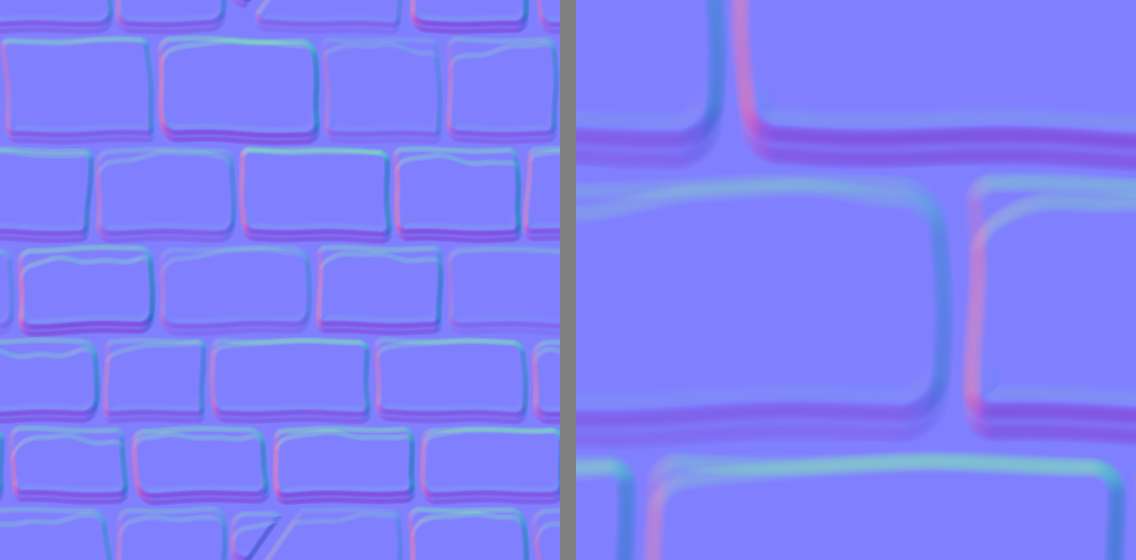
Left: the whole. Right: its middle third, enlarged.
Write a WebGL 2 fragment shader that draws this texture map.

```glsl
#version 300 es
precision highp float;
// Tangent-space normal map of a tiling wall: six rows of four worn bricks.
// Each brick is a warped rounded box with a raised face on a wider base;
// the summed height field is differentiated and encoded as colour.

uniform vec2 u_resolution;
out vec4 fragColor;

const float TAU = 6.2831853;
const int ROWS = 6;
const int PER_ROW = 4;
const float BEVEL = 0.0068;     // half width of a bevel line
const float RELIEF = 0.00112;   // height scale of the slopes
const float BASE_STEP = 0.0118; // base showing below each face
const float EPS = 0.0012;

// Mortar lines from the top down, and the upright joints of each row
const float bedLine[7] = float[7](0.9375, 0.741, 0.565, 0.400, 0.242, 0.098, -0.0625);
const vec4 joints[6] = vec4[6](
  vec4(0.003, 0.279, 0.575, 0.793), vec4(0.168, 0.425, 0.701, 0.934),
  vec4(0.029, 0.280, 0.561, 0.796), vec4(0.182, 0.371, 0.666, 0.946),
  vec4(0.015, 0.231, 0.485, 0.745), vec4(0.202, 0.411, 0.724, 0.951));

// Prominence and sideways lean of the bricks in each row
const vec4 prominence[6] = vec4[6](
  vec4(0.70, 1.15, 0.45, 0.75), vec4(0.70, 1.05, 1.15, 0.90),
  vec4(1.20, 0.55, 1.00, 0.35), vec4(0.75, 0.85, 0.85, 1.00),
  vec4(1.00, 1.10, 1.20, 0.95), vec4(0.75, 0.45, 1.15, 0.75));
const vec4 lean[6] = vec4[6](
  vec4(0.06, 0.04, 0.03, 0.00), vec4(0.00, 0.03, 0.05, -0.05),
  vec4(0.00), vec4(0.00, 0.03, 0.03, 0.00),
  vec4(0.03, 0.13, 0.05, 0.03), vec4(0.00, 0.00, 0.05, 0.10));

// Split joint: a wedge stone fills the corner cut from one brick
const int CUT_BRICK = 21;
const vec2 CUT_POINT = vec2(0.488, 0.040);
const vec2 CUT_NORMAL = vec2(0.817, -0.577);
const float CUT_GAP = 0.014;

float hash(float n) {
  return fract(sin(n * 12.9898 + 4.137) * 4375.85);
}

float roundBox(vec2 p, vec2 halfSize, float radius) {
  vec2 d = abs(p) - halfSize + radius;
  return length(max(d, 0.0)) + min(max(d.x, d.y), 0.0) - radius;
}

float ramp(float d) {
  return 1.0 - smoothstep(-BEVEL, BEVEL, d);
}

// Shear, tilt and bend the local coordinates of one brick
vec2 warp(vec2 q, float shear, float seed) {
  float phase = TAU * hash(seed + 3.1);
  q.x += q.y * shear;
  q.y += q.x * 0.05 * (hash(seed + 7.3) - 0.5);
  q.x += 0.0018 * sin(q.y * 45.0 + phase);
  q.y += 0.0017 * sin(q.x * 32.0 + phase * 2.0);
  return q;
}

// Depth of the chipped ledge below the top edge
float ledgeDepth(float x, float left, float seed) {
  float phase = TAU * hash(seed + 5.7);
  float waves = 0.013 + 0.007 * sin(x * 24.0 + phase) + 0.002 * sin(x * 77.0 + phase * 3.0);
  float corner = 0.030 * hash(seed + 2.2) * exp(-max(x - left, 0.0) * 24.0);
  return max(waves * hash(seed + 9.4) * 1.5 + corner, 0.0);
}

// Height of one brick; cutDist trims it along a straight break
float brickHeight(vec2 q, vec2 halfSize, float cutDist, float strength, float seed) {
  float radius = mix(0.010, 0.026, hash(seed + 1.6));
  float base = max(roundBox(q, halfSize, radius), cutDist);
  float ledge = ledgeDepth(q.x, -halfSize.x, seed);
  vec2 faceShift = vec2(0.0, 0.5 * (BASE_STEP - ledge));
  vec2 faceHalf = halfSize - vec2(0.0, 0.5 * (BASE_STEP + ledge));
  float face = max(roundBox(q - faceShift, faceHalf, radius), cutDist);

  // The low edge of the face carries a small lip
  float lowEnd = 1.0 - smoothstep(-0.75, -0.35, q.y / halfSize.y);
  float lip = 0.4 * lowEnd * smoothstep(-0.018, -0.004, face);
  return strength * ramp(base) + 0.85 * mix(1.0, strength, 0.65) * ramp(face) * (1.0 + lip);
}

float wallHeight(vec2 p) {
  // Faint unevenness of the mortar
  float height = 0.015 * (sin(TAU * (9.0 * p.x + 4.0 * p.y)) + sin(TAU * (5.0 * p.x - 13.0 * p.y)));
  vec2 fromCut = p - CUT_POINT;
  float cut = dot(fromCut - round(fromCut), CUT_NORMAL);

  for (int i = 0; i < ROWS * PER_ROW; i++) {
    int row = i / PER_ROW, col = i % PER_ROW;
    float seed = float(i) * 1.37 + 2.0;
    float gap = 0.0085 + 0.004 * pow(hash(seed + 6.5), 3.0);
    float left = joints[row][col] + gap;
    float right = joints[row][(col + 1) % PER_ROW] + (col == PER_ROW - 1 ? 1.0 : 0.0) - gap;
    if (i == CUT_BRICK) left += 0.040;
    vec2 low = vec2(left, bedLine[row + 1] + 0.0085);
    vec2 high = vec2(right, bedLine[row] - 0.0085);
    vec2 q = p - 0.5 * (low + high);
    q -= round(q);
    vec2 halfSize = 0.5 * (high - low);
    if (any(greaterThan(abs(q), halfSize + 0.03))) continue;
    float trim = i == CUT_BRICK ? CUT_GAP - cut : -1.0;
    q = warp(q, lean[row][col], seed);
    height = max(height, brickHeight(q, halfSize, trim, prominence[row][col], seed));
  }
  vec2 wedge = p - vec2(0.462, 0.037);
  return max(height, brickHeight(wedge - round(wedge), vec2(0.046), cut + CUT_GAP, 0.8, 61.0));
}

void main() {
  vec2 p = gl_FragCoord.xy / u_resolution;
  float here = wallHeight(p);
  vec2 slope = vec2(wallHeight(p + vec2(EPS, 0.0)), wallHeight(p + vec2(0.0, EPS))) - here;
  vec2 tilt = vec2(slope.x, -slope.y) * RELIEF / EPS;
  tilt.y *= tilt.y > 0.0 ? 1.25 : 1.1;
  fragColor = vec4(0.5 + tilt, 1.0 - 0.7 * length(tilt), 1.0);
}
```
